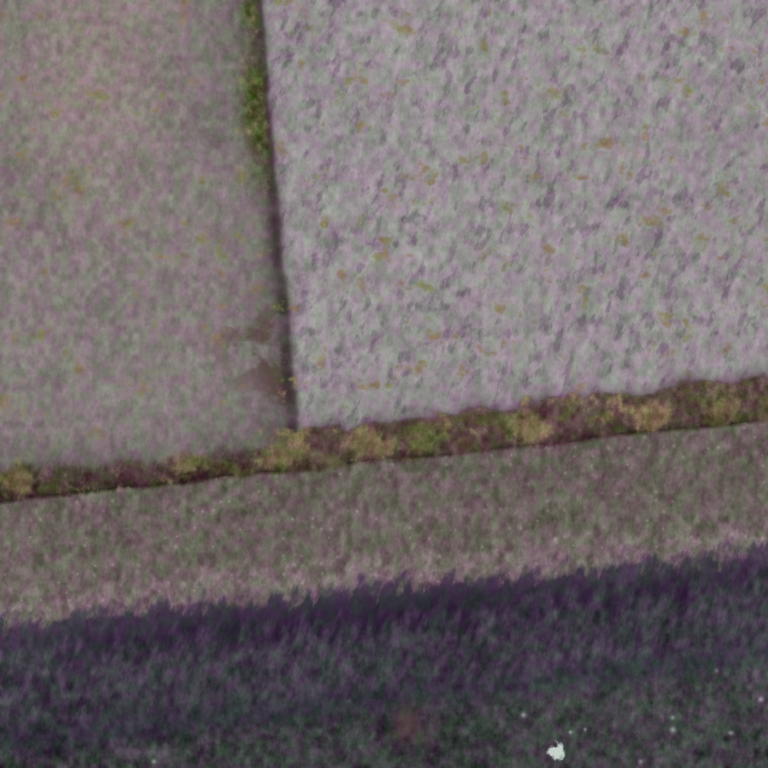
This texture is drawn by a WebGL 2 fragment shader. Its source:

```glsl
#version 300 es
precision highp float;
// Weathered paving slabs with mossy joints, above a worn kerb and its shadowed face
#define RIGHT_SLAB vec3(0.588, 0.565, 0.575)
#define LEFT_SLAB vec3(0.515, 0.482, 0.478)
#define KERB_TOP vec3(0.408, 0.375, 0.355)
#define KERB_RIM vec3(0.500, 0.440, 0.450)
#define KERB_FACE vec3(0.245, 0.228, 0.272)
#define ROAD vec3(0.250, 0.250, 0.262)
#define SOIL vec3(0.290, 0.225, 0.215)
#define MOSS vec3(0.335, 0.345, 0.190)
#define STRAW vec3(0.520, 0.440, 0.320)
#define GRAIN 0.17
#define SOFT 0.004

uniform vec2 u_resolution;
out vec4 fragColor;

float hash(vec2 p) {
  vec3 q = fract(p.xyx * vec3(0.1031, 0.1030, 0.0973));
  q += dot(q, q.yzx + 33.33);
  return fract((q.x + q.y) * q.z);
}

float noise(vec2 p) {
  vec2 i = floor(p), f = fract(p);
  f = f * f * (3.0 - 2.0 * f);
  return mix(mix(hash(i), hash(i + vec2(1, 0)), f.x),
             mix(hash(i + vec2(0, 1)), hash(i + vec2(1, 1)), f.x), f.y);
}

float fbm(vec2 p) {
  float sum = 0.0, amp = 0.5;
  for (int i = 0; i < 4; i++) {
    sum += amp * noise(p);
    p = mat2(1.6, 1.2, -1.2, 1.6) * p + 7.3;
    amp *= 0.5;
  }
  return sum / 0.9375;
}

// Soft step: 1 where d is above zero
float above(float d, float width) { return smoothstep(-width, width, d); }

// Gaussian falloff around a centre
float spot(vec2 p, vec2 centre, vec2 size) {
  vec2 q = (p - centre) / size;
  return exp(-dot(q, q));
}

// Scattered soft grains, one per grid cell
float pebbles(vec2 p, float density) {
  vec2 cell = floor(p);
  vec2 centre = 0.35 + 0.3 * vec2(hash(cell + 3.1), hash(cell + 8.7));
  return step(1.0 - density, hash(cell)) * spot(fract(p), centre, vec2(0.12 + 0.1 * hash(cell + 5.5)));
}

void main() {
  vec2 uv = gl_FragCoord.xy / u_resolution;
  float x = uv.x, y = uv.y;

  // Shared textures
  vec2 slant = vec2(x - 0.25 * y, y);
  float broad = fbm(uv * 7.0) - 0.5;
  float clumpy = fbm(uv * vec2(38.0, 48.0) + 4.0) - 0.5;
  float fine = fbm(uv * vec2(130.0, 105.0)) - 0.5;
  float streak = fbm(slant * vec2(110.0, 55.0) + 20.0) - 0.5;
  vec3 tint = vec3(1, -1, 1) * 0.05 * (noise(uv * 95.0 + 40.0) - 0.5);
  float lumps = noise(vec2(x * 24.0, 3.0)) - 0.5;
  float scallop = abs(sin(x * 34.0 + 2.0 * lumps)) - 0.6;

  // Signed heights above the main boundaries
  float seam = x - (0.339 + 0.088 * (1.0 - y)) - 0.004 * (noise(vec2(y * 30.0, 1.0)) - 0.5);
  float kerbEdge = y - (0.345 + 0.107 * x) - 0.004 * lumps - 0.006 * clumpy;
  float rightBase = y - (0.440 + 0.118 * (x - 0.42)) - 0.010 * scallop - 0.022 * clumpy;
  float leftBase = y - (0.388 + 0.065 * x) - 0.010 * lumps - 0.020 * clumpy;
  float rim = y - (0.189 + 0.096 * x) - 0.045 * streak - 0.025 * clumpy;
  float gutter = y - (0.033 + 0.115 * x) - 0.012 * clumpy;

  // Left slab: stained towards its seam and lower edge
  vec3 left = LEFT_SLAB + 0.06 * broad + 0.06 * clumpy + GRAIN * fine + 0.07 * streak;
  left += vec3(0.035, 0.018, 0.008) * spot(uv, vec2(0.12, 0.92), vec2(0.10, 0.20));
  left *= 1.0 - 0.22 * exp(-max(-seam, 0.0) / 0.045);
  left *= 1.0 - 0.18 * exp(-max(leftBase, 0.0) / 0.030);
  float stain = spot(uv, vec2(0.335, 0.555), vec2(0.05, 0.05)) + spot(uv, vec2(0.365, 0.50), vec2(0.025, 0.06));
  left = mix(left, vec3(0.33, 0.27, 0.24), min(0.75 * stain, 0.8) * above(clumpy + 0.02, 0.12));

  // Right slab: pale, with slanted dark pits
  vec3 right = RIGHT_SLAB + 0.04 * broad + 0.05 * clumpy + GRAIN * fine + 0.13 * streak;
  right -= vec3(0.09, 0.10, 0.08) * smoothstep(0.54, 0.78, fbm(slant * vec2(95.0, 60.0)));
  right = mix(right, vec3(0.36, 0.27, 0.34), 0.75 * exp(-max(rightBase, 0.0) / 0.010));

  // Joint filling: crumbled soil, moss and dry growth
  vec3 joint = SOIL + 0.22 * fine + 0.16 * streak + 0.25 * clumpy;
  joint = mix(joint, vec3(0.40, 0.33, 0.30) + 0.25 * fine, 0.55 * above(x - 0.36, 0.05));
  joint = mix(joint, MOSS + 0.2 * fine, 0.55 * smoothstep(0.0, 0.16, fbm(uv * vec2(28.0, 55.0)) - 0.5));
  joint *= 1.0 - 0.45 * exp(-abs(kerbEdge - 0.003) / 0.007) * above(clumpy + 0.08, 0.15);

  float slabSide = above(seam, SOFT);
  float slabMask = mix(above(leftBase, 0.012), above(rightBase, 0.005), slabSide);
  vec3 color = mix(joint, mix(left, right, slabSide), slabMask);

  // Upright seam: uneven dark crack and a strip of moss
  float crack = exp(-pow((seam + 0.006) / 0.010, 2.0)) * above(y - 0.425, 0.02);
  color = mix(color, vec3(0.22, 0.18, 0.19), crack * clamp(0.72 + 1.2 * clumpy, 0.3, 0.9));
  float strip = spot(vec2(seam, y), vec2(-0.016, 0.855), vec2(0.017, 0.075))
              + 0.8 * spot(vec2(seam, y), vec2(-0.014, 0.985), vec2(0.012, 0.025));
  vec3 blades = MOSS - vec3(0.06, 0.03, 0.04) + 0.35 * fine + 0.25 * clumpy;
  color = mix(color, blades, clamp(strip * 1.2 + clumpy * strip, 0.0, 0.9) * above(-seam - 0.003, SOFT));

  // Clumps along the long joint: position, half width, dryness
  vec3 clumps[8] = vec3[8](vec3(0.02, 0.030, 0.55), vec3(0.24, 0.024, 0.6),
    vec3(0.37, 0.038, 0.6), vec3(0.48, 0.036, 0.85), vec3(0.55, 0.026, 0.15),
    vec3(0.69, 0.028, 0.85), vec3(0.85, 0.026, 1.0), vec3(0.94, 0.024, 0.8));
  for (int i = 0; i < 8; i++) {
    vec3 c = clumps[i];
    float tuft = spot(uv, vec2(c.x, 0.370 + 0.107 * c.x), vec2(c.y, 0.024));
    tuft = smoothstep(0.15, 0.95, tuft + 0.5 * fine + 1.1 * clumpy);
    color = mix(color, mix(MOSS, STRAW, c.z) + 0.25 * fine, 0.75 * tuft);
  }

  // Kerb top: gritty, with a bleached rim
  vec3 kerb = KERB_TOP + 0.05 * broad + 0.06 * clumpy + 0.20 * fine + 0.10 * streak;
  kerb = mix(kerb, KERB_RIM + 0.25 * fine + 0.15 * streak, 0.7 * exp(-pow((rim - 0.012) / 0.022, 2.0)));
  kerb += 0.10 * pebbles(uv * 85.0, 0.12);
  color = mix(color, kerb, above(-kerbEdge, SOFT));

  // Kerb face: frayed violet shadow fading to slate
  vec3 face = KERB_FACE + 0.05 * broad + 0.07 * clumpy + 0.15 * fine + 0.17 * streak;
  float shadow = exp(-pow((rim + 0.030) / 0.028, 2.0)) * (0.35 + 0.65 * spot(uv, vec2(0.45, 0.2), vec2(0.32, 0.3)));
  face = mix(face, vec3(0.165, 0.130, 0.205) + 0.14 * streak, 0.75 * shadow);
  face = mix(face, vec3(0.35, 0.27, 0.36) + 0.1 * fine, 0.55 * exp(-abs(rim) / 0.012));
  color = mix(color, face, above(-rim, 0.012));

  // Road: dark grit, a shaded gutter and bright chips
  vec3 road = ROAD + 0.09 * broad + 0.14 * clumpy + 0.20 * fine + 0.10 * streak;
  road = mix(road, vec3(0.31, 0.25, 0.21), 0.6 * spot(uv, vec2(0.53, 0.06), vec2(0.03)) * above(clumpy + 0.05, 0.1));
  road += 0.28 * pebbles(uv * 52.0 + 11.0, 0.05);
  road = mix(road, vec3(0.78, 0.81, 0.80), above(0.009 - length(uv - vec2(0.726, 0.022)) + 0.02 * fine, SOFT));
  color = mix(color, road, above(-gutter, 0.014));
  color = mix(color, vec3(0.180, 0.183, 0.230) + 0.10 * fine, 0.5 * exp(-pow((gutter + 0.004) / 0.017, 2.0)));

  fragColor = vec4(clamp(color + tint, 0.0, 1.0), 1.0);
}
```
